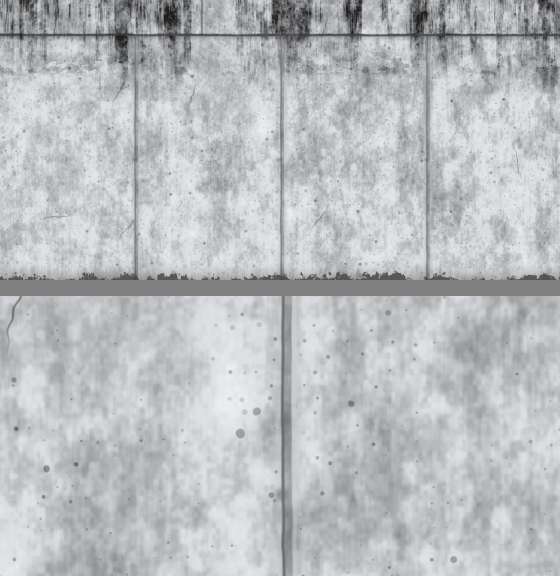
Top, the full canvas; bottom, a detail of the centre.
A WebGL 1 fragment shader for this texture:

```glsl
precision highp float;
// Weathered concrete wall: four tall slabs under a stained course, with grooved joints.

uniform vec2 u_resolution;

const float LEDGE_Y = 0.875;        // horizontal joint
const float SLAB_WIDTH = 0.521;
const float SLAB_START = 0.487;
const float COURSE_WIDTH = 1.266;   // blocks above the ledge
const float COURSE_START = 0.721;
const float CONCRETE = 0.825;
const vec3 COOL_TINT = vec3(0.993, 1.0, 1.014);

vec2 hash2(vec2 p) {
  vec3 q = fract(p.xyx * vec3(0.1031, 0.1030, 0.0973));
  q += dot(q, q.yzx + 33.33);
  return fract((q.xx + q.yz) * q.zy);
}

// Cellular noise whose random cell tones blend by distance
float softCells(vec2 p) {
  vec2 cell = floor(p), f = fract(p);
  vec2 sum = vec2(0.0);
  for (int j = -1; j <= 1; j++) {
    for (int i = -1; i <= 1; i++) {
      vec2 o = vec2(float(i), float(j));
      vec2 d = o + 0.25 + 0.5 * hash2(cell + o) - f;
      float weight = exp(-6.0 * dot(d, d));
      sum += weight * vec2(hash2(cell + o + 71.0).x, 1.0);
    }
  }
  return sum.x / sum.y;
}

// Octaves of cells; a higher gain gives a rougher grain
float layeredCells(vec2 p, float gain) {
  float sum = 0.0, amp = 0.5, total = 0.0;
  for (int i = 0; i < 5; i++) {
    sum += amp * softCells(p);
    total += amp;
    amp *= gain;
    p = p * 2.03 + 17.3;
  }
  return sum / total;
}

float band(float d, float halfWidth, float soft) {
  return 1.0 - smoothstep(halfWidth - soft, halfWidth + soft, abs(d));
}

// Signed distance to the nearest of evenly spaced joints
float nearestJoint(float x, float start, float spacing) {
  return mod(x - start + 0.5 * spacing, spacing) - 0.5 * spacing;
}

// Ragged holes scattered over a share of the grid cells
float pits(vec2 p, float density, float share, float ragged, float pixel) {
  vec2 cell = floor(p * density);
  vec2 pick = hash2(cell + 40.0);
  vec2 d = fract(p * density) - 0.25 - 0.5 * hash2(cell);
  float radius = mix(0.05, 0.13, pick.y * pick.y) + 0.25 * ragged;
  float depth = mix(0.4, 1.0, hash2(cell + 15.0).x);
  return step(pick.x, share) * depth * band(length(d), radius, pixel * density);
}

// Short, wavering hairline cracks
float cracks(vec2 p, float density, float share, float pixel) {
  vec2 cell = floor(p * density);
  vec2 pick = hash2(cell + 9.0);
  vec2 d = fract(p * density) - 0.4 - 0.2 * hash2(cell + 3.0);
  float angle = 3.14 * pick.y;
  d = mat2(cos(angle), sin(angle), -sin(angle), cos(angle)) * d;
  d.y += 0.02 * sin(d.x * 11.0) + 0.006 * sin(d.x * 53.0);
  float taper = 1.0 - smoothstep(0.05, 0.34, abs(d.x));
  return step(pick.x, share) * taper * band(d.y, 0.005, pixel * density);
}

void main() {
  float pixel = 1.0 / u_resolution.y;
  vec2 p = gl_FragCoord.xy * pixel;
  float below = 1.0 - smoothstep(LEDGE_Y - pixel, LEDGE_Y + pixel, p.y);
  float mottle = layeredCells(p * vec2(11.0, 9.0), 0.86);
  float streak = layeredCells(vec2(p.x * 17.0, p.y * 1.8) + 31.0, 0.8);
  float blotch = layeredCells(p * vec2(7.0, 3.5) + 57.0, 0.8);

  // Cement mottling, rain streaks and damp blotches
  float tone = CONCRETE + 0.52 * (mottle - 0.5) + 0.24 * (streak - 0.5);
  tone -= 0.09 * smoothstep(0.50, 0.68, blotch) * mix(0.6, 1.3, p.x * 0.5);
  tone -= 0.03 * smoothstep(0.35, 0.85, p.y);
  tone = min(tone, 0.86 + 0.4 * max(tone - 0.86, 0.0));

  // Peeled patches under the ledge
  float peelBand = smoothstep(0.725, 0.745, p.y) * (1.0 - smoothstep(0.775, 0.82, p.y));
  float peel = layeredCells(p * vec2(6.0, 11.0) + 83.0, 0.72);
  tone -= 0.13 * peelBand * smoothstep(0.51, 0.55, peel);

  // Soot running down from the top in spaced plumes
  float plume = 0.5 + 0.35 * cos((p.x - 0.1) * 13.6) + 0.15 * sin(p.x * 31.0);
  float depth = smoothstep(0.66, 1.06, p.y + 0.35 * (streak - 0.5));
  float soot = depth * smoothstep(0.38, 0.74, streak + 0.2 * (plume - 0.5));
  tone -= soot * (0.46 + 0.9 * (0.5 - mottle));

  // Pits and cracks
  float ragged = mottle - 0.5;
  tone -= 0.30 * pits(p, 27.0, 0.13, ragged, pixel);
  tone -= 0.26 * pits(p + 5.0, 58.0, 0.22, ragged, pixel);
  tone -= 0.28 * cracks(p + 2.0, 4.3, 0.28, pixel);

  // Vertical grooves between slabs, with worn lips and tie marks
  float waver = 0.0025 * (softCells(vec2(p.x * 2.0, p.y * 31.0)) - 0.5);
  float slab = nearestJoint(p.x, SLAB_START, SLAB_WIDTH) + waver;
  tone -= 0.10 * below * band(slab, 0.013, 0.012) * smoothstep(0.42, 0.58, mottle);
  tone = mix(tone, 0.59 + 0.4 * (mottle - 0.5), below * band(slab, 0.0062, pixel));
  tone = mix(tone, 0.40, 0.8 * below * band(slab + 0.004, 0.0016, pixel));
  tone = mix(tone, 0.80, 0.4 * below * band(slab - 0.010, 0.0018, pixel));
  vec2 tie = vec2(slab, p.y - 0.43);
  tone = mix(tone, 0.42, 0.6 * band(length(tie + vec2(0.006, 0.0)), 0.007, 0.005));
  tone = mix(tone, 0.83, 0.6 * band(length(tie - vec2(0.014, 0.0)), 0.006, 0.003));

  // Course joints and the dark ledge
  float course = nearestJoint(p.x, COURSE_START, COURSE_WIDTH) + waver;
  tone = mix(tone, 0.38, 0.8 * (1.0 - below) * band(course, 0.003, pixel));
  float ledge = p.y - LEDGE_Y + 0.006 * (mottle - 0.5);
  tone -= 0.10 * band(ledge + 0.006, 0.009, 0.008);
  tone = mix(tone, 0.29 + 0.3 * (mottle - 0.5), band(ledge, 0.004, pixel));

  // Ragged grime along the foot
  float foot = p.y - 0.05 * (blotch - 0.5) - 0.09 * (mottle - 0.5);
  tone -= 0.12 * (1.0 - smoothstep(0.008, 0.055, foot));
  tone = mix(tone, 0.27, 0.85 * (1.0 - smoothstep(0.003, 0.016, foot)));

  gl_FragColor = vec4(clamp(tone, 0.12, 0.93) * COOL_TINT, 1.0);
}
```
